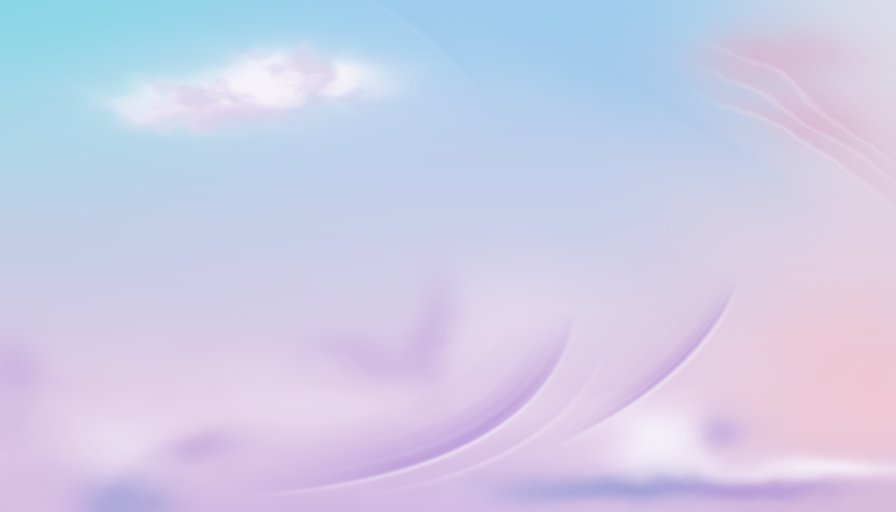
Reproduce this background procedurally as a Shadertoy shader.

```glsl
// Pastel dream sky: a soft cloud, curved feather strokes and a misty violet horizon.

const float PI = 3.14159;
const vec2 ASPECT = vec2(1.753, 1.0);
const vec3 WHITE = vec3(0.96, 0.95, 0.98);
const vec3 PALE = vec3(0.92, 0.87, 0.94);
const vec3 VIOLET = vec3(0.71, 0.58, 0.84);
const vec3 LILAC = vec3(0.78, 0.68, 0.87);
const vec3 SLATE = vec3(0.60, 0.62, 0.83);
const vec3 BLUE = vec3(0.60, 0.77, 0.92);
const vec3 ROSE = vec3(0.86, 0.70, 0.80);
const vec3 PEACH = vec3(0.94, 0.77, 0.81);

float hash(vec2 p) {
    return fract(sin(dot(p, vec2(127.1, 311.7))) * 43758.5453);
}

float noise(vec2 p) {
    vec2 i = floor(p), f = fract(p);
    f = f * f * (3.0 - 2.0 * f);
    return mix(mix(hash(i), hash(i + vec2(1, 0)), f.x),
               mix(hash(i + vec2(0, 1)), hash(i + 1.0), f.x), f.y);
}

float fbm(vec2 p) {
    float sum = 0.0, amp = 0.5;
    for (int i = 0; i < 4; i++) {
        sum += amp * noise(p);
        p = mat2(1.6, 1.2, -1.2, 1.6) * p + 3.7;
        amp *= 0.5;
    }
    return sum;
}

// Displaces a point by smooth noise
vec2 warp(vec2 p, float scale, float amount) {
    return p + amount * (vec2(fbm(p * scale), fbm(p * scale + 17.0)) - 0.47);
}

// Soft elliptical falloff
float glow(vec2 p, vec2 center, vec2 radius) {
    vec2 q = (p - center) / radius;
    return exp(-dot(q, q));
}

// Five colours from bottom to top
vec3 ramp(float y, vec3 c0, vec3 c1, vec3 c2, vec3 c3, vec3 c4) {
    vec3 c = mix(c0, c1, smoothstep(0.0, 0.22, y));
    c = mix(c, c2, smoothstep(0.2, 0.54, y));
    c = mix(c, c3, smoothstep(0.45, 0.78, y));
    return mix(c, c4, smoothstep(0.7, 1.0, y));
}

// Signed distance to a quadratic curve (positive on its left) and the place along it
vec2 curve(vec2 p, vec2 a, vec2 b, vec2 c) {
    p *= ASPECT; a *= ASPECT; b *= ASPECT; c *= ASPECT;
    float t = clamp(dot(p - a, c - a) / dot(c - a, c - a), 0.0, 1.0);
    vec2 q, d;
    for (int i = 0; i < 6; i++) {
        q = p - mix(mix(a, b, t), mix(b, c, t), t);
        d = 2.0 * mix(b - a, c - b, t);
        if (i < 5) t = clamp(t + dot(q, d) / dot(d, d), 0.0, 1.0);
    }
    return vec2(length(q) * sign(d.x * q.y - d.y * q.x), t);
}

// Feather stroke: tinted body on one side of a thin bright rim
vec3 plume(vec3 col, vec2 p, vec2 a, vec2 b, vec2 c, vec3 tint, float width, float soft, float body, float rim) {
    vec2 s = curve(p, a, b, c);
    float fade = sin(PI * s.y);
    float side = smoothstep(-soft, soft, s.x);
    float hair = 0.7 + 0.6 * noise(vec2(s.x / width * 5.0, s.y * 3.0));
    col = mix(col, tint, clamp(body * fade * side * hair * exp(-max(s.x, 0.0) / width), 0.0, 1.0));
    return mix(col, WHITE, rim * fade * exp(-pow(s.x / 0.005, 2.0)));
}

vec3 sky(vec2 p) {
    vec3 left = ramp(p.y, vec3(0.84, 0.74, 0.89), vec3(0.87, 0.79, 0.90),
        vec3(0.78, 0.80, 0.90), vec3(0.68, 0.84, 0.91), vec3(0.54, 0.84, 0.90));
    vec3 middle = ramp(p.y, vec3(0.83, 0.73, 0.89), vec3(0.88, 0.80, 0.91),
        vec3(0.81, 0.81, 0.91), vec3(0.73, 0.81, 0.92), vec3(0.63, 0.81, 0.93));
    vec3 right = ramp(p.y, vec3(0.84, 0.73, 0.87), vec3(0.91, 0.80, 0.87),
        vec3(0.88, 0.82, 0.89), vec3(0.88, 0.83, 0.89), vec3(0.86, 0.86, 0.91));
    vec3 col = mix(left, middle, smoothstep(0.0, 0.5, p.x));
    return mix(col, right, smoothstep(0.64, 0.98, p.x + 0.1 * (0.7 - p.y)));
}

vec3 cloud(vec3 col, vec2 p) {
    vec2 w = warp(p, 14.0, 0.07);
    float shape = glow(w, vec2(0.20, 0.79), vec2(0.11, 0.045)) + glow(w, vec2(0.31, 0.84), vec2(0.085, 0.075))
        + 0.45 * glow(w, vec2(0.40, 0.84), vec2(0.1, 0.05));
    float density = smoothstep(0.05, 1.15, shape * (0.4 + 1.1 * fbm(w * vec2(14.0, 18.0))));
    col = mix(col, WHITE, 0.3 * glow(p, vec2(0.29, 0.83), vec2(0.2, 0.11)));
    vec3 body = mix(WHITE, vec3(0.83, 0.80, 0.91), 0.7 * smoothstep(0.4, 0.75, fbm(w * 20.0 + 9.0)));
    body = mix(body, LILAC, 0.5 * glow(w, vec2(0.26, 0.765), vec2(0.1, 0.025)));
    return mix(col, body, density);
}

vec3 mist(vec3 col, vec2 p) {
    vec2 w = warp(p, 7.0, 0.1);
    col += 0.09 * (fbm(w * vec2(6.0, 9.0) + 5.0) - 0.47) * vec3(0.8, 1.0, 0.5) * smoothstep(0.45, 0.1, p.y);
    col = mix(col, PALE, 0.65 * glow(w, vec2(0.57, 0.36), vec2(0.09, 0.13)));
    col = mix(col, PALE, 0.6 * glow(w, vec2(0.36, 0.21), vec2(0.14, 0.06)));
    col = mix(col, LILAC, 0.6 * glow(w, vec2(0.485, 0.36), vec2(0.03, 0.1)));
    col = mix(col, LILAC, 0.5 * glow(w, vec2(0.42, 0.32), vec2(0.05, 0.04)));
    col = mix(col, LILAC, 0.65 * glow(w, vec2(0.0, 0.27), vec2(0.035, 0.08)));
    col = mix(col, PEACH, 0.65 * glow(w, vec2(0.96, 0.25), vec2(0.1, 0.18)));
    col = mix(col, WHITE, 0.5 * glow(w, vec2(0.13, 0.15), vec2(0.06, 0.07)));
    col = mix(col, LILAC, 0.8 * glow(w, vec2(0.23, 0.13), vec2(0.045, 0.03)));
    col = mix(col, SLATE, 0.65 * glow(w, vec2(0.13, 0.04), vec2(0.06, 0.05)));
    col = mix(col, WHITE, 0.95 * glow(w, vec2(0.745, 0.12), vec2(0.07, 0.085)));
    col = mix(col, LILAC, 0.85 * glow(w, vec2(0.82, 0.15), vec2(0.035, 0.04)));
    col = mix(col, SLATE, 0.85 * glow(w, vec2(0.70, 0.035), vec2(0.14, 0.03)));
    col = mix(col, VIOLET, 0.7 * glow(w, vec2(0.84, 0.03), vec2(0.1, 0.025)));
    return mix(col, WHITE, 0.85 * glow(w, vec2(0.92, 0.08), vec2(0.1, 0.028)));
}

void mainImage(out vec4 fragColor, in vec2 fragCoord) {
    vec2 p = fragCoord / iResolution.xy;
    vec3 col = mist(cloud(sky(p), p), p);
    // Broad blue sweeps across the upper sky
    col = plume(col, p, vec2(0.36, 1.08), vec2(0.66, 0.88), vec2(0.93, 0.5), BLUE, 0.13, 0.09, 0.6, 0.0);
    col = plume(col, p, vec2(0.37, 1.03), vec2(0.47, 0.97), vec2(0.55, 0.78), BLUE, 0.05, 0.02, 0.4, 0.08);
    // Rose wisps at the upper right
    vec2 w = warp(p, 9.0, 0.06);
    col = mix(col, ROSE, 0.6 * glow(w, vec2(0.86, 0.89), vec2(0.08, 0.05)));
    col = mix(col, ROSE, 0.5 * glow(w, vec2(0.92, 0.76), vec2(0.06, 0.05)));
    for (int i = 0; i < 3; i++) {
        vec2 shift = vec2(0.0, 0.05) * float(i);
        col = plume(col, w, vec2(0.77, 0.83) + shift, vec2(0.88, 0.77) + shift,
            vec2(1.06, 0.54) + 0.7 * shift, ROSE, 0.035, 0.012, 0.45, 0.25);
    }
    // Violet feathers rising from the horizon
    col = plume(col, p, vec2(0.27, 0.03), vec2(0.61, 0.07), vec2(0.645, 0.39), VIOLET, 0.05, 0.008, 0.9, 0.65);
    col = plume(col, p, vec2(0.40, 0.03), vec2(0.63, 0.09), vec2(0.68, 0.33), LILAC, 0.025, 0.008, 0.25, 0.3);
    col = plume(col, p, vec2(0.61, 0.12), vec2(0.79, 0.26), vec2(0.827, 0.46), VIOLET, 0.025, 0.005, 0.8, 0.6);
    fragColor = vec4(col, 1.0);
}
```
